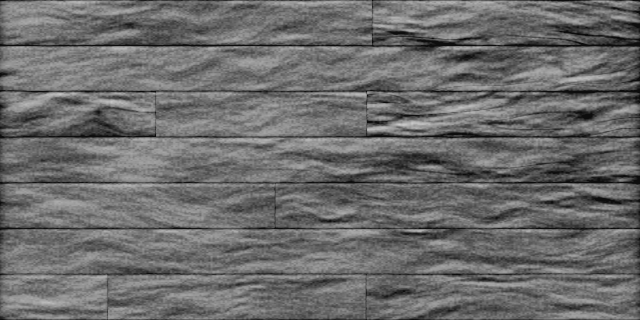
This texture map is drawn by a WebGL 2 fragment shader. Its source:

```glsl
#version 300 es
precision highp float;
// Seven courses of grey embossed wood planks, some smooth and some deeply weathered.

#define ROWS 7.0
#define BASE_GREY 0.46
#define SMOOTH_RELIEF 0.52
#define ROUGH_RELIEF 0.95
#define RELIEF_STEP 0.008
#define WARP 0.060
#define GRAIN 0.15
#define BROAD_TONE 0.20
#define SEAM_WIDTH 0.0022
#define JOINT_WIDTH 0.0013

uniform vec2 u_resolution;
out vec4 fragColor;

// End joints of each course, bottom to top, as fractions of the width.
const vec2 JOINTS[7] = vec2[7](
    vec2(0.168, 0.572), vec2(0.0, 1.0), vec2(0.0, 0.430), vec2(0.0, 1.0),
    vec2(0.243, 0.573), vec2(0.0, 1.0), vec2(0.0, 0.582));

// Weathering of the left, middle and right plank of each course.
const vec3 WEAR[7] = vec3[7](
    vec3(0.05, 0.05, 0.15), vec3(0.0, 0.40, 0.0), vec3(0.0, 0.35, 0.30),
    vec3(0.0, 0.75, 0.0), vec3(1.0, 0.05, 0.75), vec3(0.0, 0.55, 0.0),
    vec3(0.0, 0.20, 1.00));

float hash(vec2 p) {
    vec3 q = fract(p.xyx * vec3(0.1031, 0.1030, 0.0973));
    q += dot(q, q.yzx + 33.33);
    return fract((q.x + q.y) * q.z);
}

float noise(vec2 p) {
    vec2 i = floor(p), f = fract(p);
    f = f * f * (3.0 - 2.0 * f);
    return mix(mix(hash(i), hash(i + vec2(1, 0)), f.x),
               mix(hash(i + vec2(0, 1)), hash(i + vec2(1, 1)), f.x), f.y);
}

// Bends the plank plane so that the strands wander and swirl.
vec2 bend(vec2 p, float tilt) {
    p.y += tilt * p.x;
    p.y += WARP * (noise(p * vec2(2.8, 7.0)) - 0.5);
    p.y += 0.45 * WARP * (noise(p * vec2(8.0, 13.0) + 19.0) - 0.5);
    return p;
}

// Height of the wood: long strands with finer fibres on top.
float woodHeight(vec2 p, float tilt) {
    vec2 q = bend(p, tilt);
    vec2 frequency = vec2(7.5, 32.0);
    float height = 0.0, amplitude = 1.0;
    for (int i = 0; i < 3; i++) {
        height += amplitude * noise(q * frequency);
        frequency *= vec2(2.5, 2.2);
        q += 11.7;
        amplitude *= 0.37;
    }
    return height;
}

// Smooth-edged line at distance d.
float line(float d, float halfWidth, float blur) {
    return 1.0 - smoothstep(halfWidth - blur, halfWidth + blur, abs(d));
}

void main() {
    vec2 uv = gl_FragCoord.xy / u_resolution;
    vec2 p = uv * vec2(2.0, 1.0);
    float blur = 1.0 / u_resolution.y;

    // Course and plank
    float row = min(floor(uv.y * ROWS), ROWS - 1.0);
    float across = fract(uv.y * ROWS) / ROWS;
    int course = int(row);
    vec2 joints = JOINTS[course];
    float plank = step(joints.x, uv.x) + step(joints.y, uv.x);
    float seed = hash(vec2(row * 3.7 + 2.0, plank * 5.3 + 1.0));
    float tilt = (seed - 0.5) * 0.18;

    // Weathering grows along middle planks and skips one rubbed patch
    vec3 wear = WEAR[course];
    float rough = plank < 0.5 ? wear.x : plank < 1.5
        ? wear.y * smoothstep(0.15, 0.85, uv.x) : wear.z;
    float patchArea = smoothstep(0.64, 0.68, uv.x) * (1.0 - smoothstep(0.85, 0.88, uv.x));
    patchArea *= step(ROWS - 1.5, row) * smoothstep(0.02, 0.05, across);
    rough *= 1.0 - 0.8 * patchArea;

    // Relief lit from above
    vec2 wood = p + seed * vec2(37.0, 23.0) + row * 2.0;
    vec2 rise = vec2(-0.25, 0.5) * RELIEF_STEP;
    float slope = woodHeight(wood - rise, tilt) - woodHeight(wood + rise, tilt);
    float shade = BASE_GREY + slope * mix(SMOOTH_RELIEF, ROUGH_RELIEF, rough);

    // Dark creases along weathered strands
    vec2 bent = bend(wood, tilt);
    float crease = 1.0 - abs(2.0 * noise(bent * vec2(3.5, 30.0) + 7.0) - 1.0);
    shade -= rough * (0.05 + 0.22 * smoothstep(0.80, 1.0, crease));

    // Broad tone and fine pores
    shade += BROAD_TONE * (noise(bent * vec2(4.5, 17.0) + 31.0) - 0.5);
    shade += 0.4 * BROAD_TONE * (noise(p * vec2(2.0, 7.0) + 3.0) - 0.5);
    shade += GRAIN * (noise(wood * vec2(150.0, 230.0)) - 0.5);

    // Highlights roll off
    shade -= 0.45 * max(shade - 0.58, 0.0);

    // Seams between courses, with a lit upper edge and shaded lower edge
    float top = 1.0 / ROWS - across;
    float depth = (row + 1.0) / ROWS;
    shade += 0.09 * line(top - 0.008, 0.004, 0.004);
    shade -= mix(0.06, 0.18, depth) * exp(-across / 0.007);
    shade -= mix(0.18, 0.28, depth) * line(min(across, top), SEAM_WIDTH, blur);

    // End joints and the shaded outer ends
    vec2 gap = abs(uv.x - joints) * 2.0;
    float joint = min(joints.x > 0.0 ? gap.x : 1.0, joints.y < 1.0 ? gap.y : 1.0);
    shade -= 0.20 * line(joint, JOINT_WIDTH, blur);
    shade -= 0.20 * exp(-min(p.x, 2.0 - p.x) / 0.014);

    fragColor = vec4(vec3(clamp(shade, 0.05, 0.85)), 1.0);
}
```
